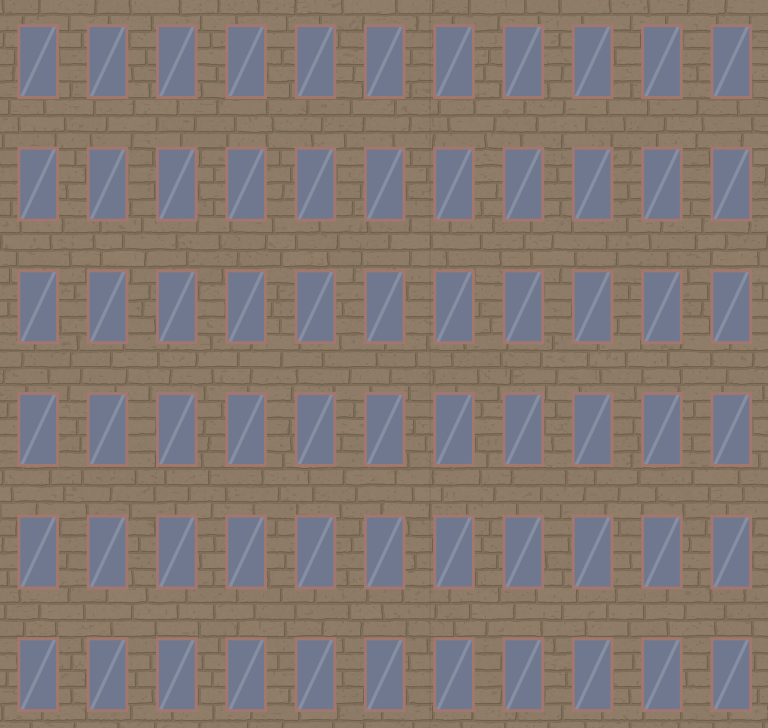
Reproduce this pattern procedurally as a Shadertoy shader.

```glsl
#define WINDOW_COUNT vec2(11.0, 6.0)
#define WINDOW_PITCH vec2(0.0952, 0.16846)
#define FIRST_WINDOW vec2(0.0525, 0.0732)
#define WINDOW_HALF vec2(0.0286, 0.0514)
#define FRAME_WIDTH 0.0040
#define STREAK_WIDTH 0.0045
#define BRICK_SIZE vec2(0.05907, 0.0231)
#define BRICKS_PER_TILE 10.0
#define JOINT_WIDTH 0.0034
#define ROW_PHASE 0.42
#define WEAR 0.0016

const vec3 BRICK_COLOR = vec3(0.555, 0.485, 0.405);
const vec3 MORTAR_COLOR = vec3(0.500, 0.435, 0.350);
const vec3 SHADOW_COLOR = vec3(0.415, 0.360, 0.280);
const vec3 FRAME_COLOR = vec3(0.640, 0.465, 0.430);
const vec3 GLASS_COLOR = vec3(0.440, 0.470, 0.560);
const vec3 STREAK_COLOR = vec3(0.525, 0.560, 0.635);

float hash(vec2 p) {
    vec3 q = fract(vec3(p.xyx) * 0.1031);
    q += dot(q, q.yzx + 33.33);
    return fract((q.x + q.y) * q.z);
}

float noise(vec2 p) {
    vec2 i = floor(p), f = fract(p);
    f = f * f * (3.0 - 2.0 * f);
    float low = mix(hash(i), hash(i + vec2(1, 0)), f.x);
    float high = mix(hash(i + vec2(0, 1)), hash(i + vec2(1, 1)), f.x);
    return mix(low, high, f.y);
}

float boxDistance(vec2 p, vec2 halfSize) {
    vec2 d = abs(p) - halfSize;
    return length(max(d, 0.0)) + min(max(d.x, d.y), 0.0);
}

// Coverage of a shape from its signed distance, one pixel soft
float fill(float d) {
    return clamp(0.5 - d * iResolution.y, 0.0, 1.0);
}

// Position of a vertical joint, repeating with the masonry tile
float jointAt(float column, float row) {
    return column + 0.36 * hash(vec2(mod(column, BRICKS_PER_TILE), row) + 7.0);
}

vec3 masonry(vec2 p) {
    // Uneven edges: a slow sag plus fine chipping
    vec2 sag = vec2(noise(p * 55.0), noise(p * 55.0 + 91.0)) - 0.5;
    vec2 chips = vec2(noise(p * 260.0 + 17.0), noise(p * 260.0 + 53.0)) - 0.5;
    vec2 grid = (p + WEAR * (sag + 0.6 * chips)) / BRICK_SIZE;
    grid.y -= ROW_PHASE;

    // Running bond with irregular brick lengths
    float row = floor(grid.y);
    grid.x += 0.5 * mod(row, 2.0) + 0.25 * hash(vec2(row, 3.0));
    float column = floor(grid.x);
    if (grid.x < jointAt(column, row)) column -= 1.0;
    float left = jointAt(column, row);
    float right = jointAt(column + 1.0, row);

    vec2 q = vec2(grid.x - 0.5 * (left + right), fract(grid.y) - 0.5) * BRICK_SIZE;
    vec2 halfSize = 0.5 * (vec2(right - left, 1.0) * BRICK_SIZE - JOINT_WIDTH);
    const float CORNER = 0.0012;
    float brick = boxDistance(q, halfSize - CORNER) - CORNER;
    float shadow = boxDistance(q - vec2(0.0011, -0.0011), halfSize - CORNER) - CORNER;

    // Brick face with a slight tone of its own, grain and pits
    float tone = hash(vec2(mod(column, BRICKS_PER_TILE), row) + 31.0) - 0.5;
    vec3 face = BRICK_COLOR * (1.0 + 0.025 * tone);
    face *= 1.0 + 0.03 * (noise(p * 330.0) - 0.5);
    float pits = smoothstep(0.80, 0.90, noise(p * vec2(210.0, 300.0) + 11.0));
    face = mix(face, SHADOW_COLOR, 0.28 * pits);

    // Joint, drop shadow at the lower right, thin outline
    vec3 color = mix(MORTAR_COLOR, SHADOW_COLOR, fill(shadow));
    color = mix(color, face, fill(brick));
    float outline = fill(abs(brick) - 0.0003);
    color = mix(color, SHADOW_COLOR, outline * (0.2 + 0.4 * noise(p * 90.0)));

    // Fine seam where masonry tiles meet
    float tileWidth = BRICK_SIZE.x * BRICKS_PER_TILE;
    float seam = abs(p.x - tileWidth * max(1.0, round(p.x / tileWidth)));
    return mix(color, SHADOW_COLOR, 0.55 * fill(seam - 0.0005));
}

void mainImage(out vec4 fragColor, in vec2 fragCoord) {
    vec2 p = fragCoord / iResolution.y;
    vec3 color = masonry(p);

    // Nearest window in the grid
    vec2 index = clamp(round((p - FIRST_WINDOW) / WINDOW_PITCH), vec2(0), WINDOW_COUNT - 1.0);
    vec2 q = p - FIRST_WINDOW - index * WINDOW_PITCH;
    vec2 glassHalf = WINDOW_HALF - FRAME_WIDTH;
    float glass = fill(boxDistance(q, glassHalf));

    // Diagonal reflection between opposite glass corners
    vec2 along = normalize(glassHalf - vec2(0.0025, 0.0));
    float streak = abs(q.x * along.y - q.y * along.x) - 0.5 * STREAK_WIDTH;

    color = mix(color, FRAME_COLOR, fill(boxDistance(q, WINDOW_HALF)));
    color = mix(color, mix(GLASS_COLOR, STREAK_COLOR, fill(streak)), glass);
    fragColor = vec4(color, 1.0);
}
```
